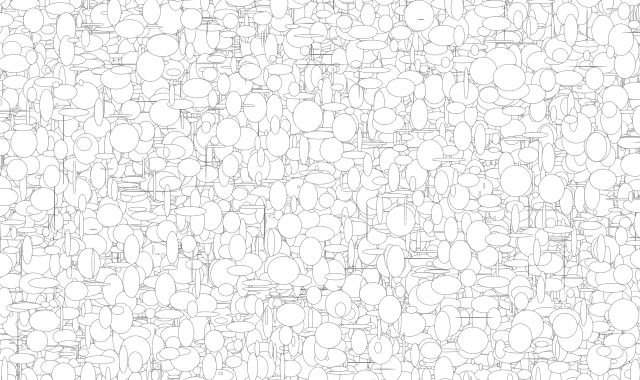
Reproduce this pattern procedurally as a WebGL 2 fragment shader.

```glsl
#version 300 es
precision highp float;
// Draws a dense heap of white, finely outlined, axis-aligned ellipses.

// Lengths are fractions of the canvas height.
#define MAX_DIAMETER 0.086
#define CELL_SIZE 0.092
#define LINE_WIDTH 0.00056
#define EDGE_SOFTNESS 0.7
#define LAYERS 40
#define SEED 17u
#define PAPER vec3(1.0)
#define INK vec3(0.02)

uniform vec2 u_resolution;
out vec4 fragColor;

// Integer hash giving four values from 0 to 1
vec4 hash4(ivec2 cell, int layer) {
    uvec4 v = uvec4(uvec2(cell + 4096), uint(layer), SEED);
    v = v * 1664525u + 1013904223u;
    v += v.yzxy * v.wxyz;
    v ^= v >> 16u;
    v += v.yzxy * v.wxyz;
    return vec4(v >> 8u) / 16777216.0;
}

// Approximate signed distance, bounded by the inner radius
float ellipseDistance(vec2 p, vec2 radii) {
    float scaled = length(p / radii);
    float slope = length(p / (radii * radii));
    float d = scaled * (scaled - 1.0) / max(slope, 1e-6);
    return max(d, -min(radii.x, radii.y));
}

// Share of a softened pixel covered by a fine line
float lineCoverage(float d, float softness) {
    float halfWidth = 0.5 * LINE_WIDTH;
    return smoothstep(-softness, softness, d + halfWidth)
         - smoothstep(-softness, softness, d - halfWidth);
}

// Paints one ellipse over the colour below it
vec3 paintEllipse(vec3 below, vec2 p, vec2 radii, float softness) {
    float d = ellipseDistance(p, radii);
    if (d > softness + LINE_WIDTH) return below;

    float fill = 1.0 - smoothstep(-softness, softness, d);
    vec3 color = mix(below, PAPER, fill);

    // The opposite rim darkens slivers thinner than a pixel
    float oppositeRim = d + 2.0 * min(radii.x, radii.y);
    float outline = lineCoverage(d, softness) + lineCoverage(oppositeRim, softness);
    return mix(color, INK, min(outline, 1.0));
}

void main() {
    vec2 position = gl_FragCoord.xy / u_resolution.y;
    float softness = EDGE_SOFTNESS / u_resolution.y;
    vec3 color = PAPER;

    // Shifted grids stacked from bottom to top, one ellipse per cell
    for (int layer = 0; layer < LAYERS; layer++) {
        vec2 shift = hash4(ivec2(-1000), layer).xy;
        vec2 grid = position / CELL_SIZE + shift;
        ivec2 corner = ivec2(floor(grid - 0.5));

        for (int y = 0; y <= 1; y++) {
            for (int x = 0; x <= 1; x++) {
                ivec2 cell = corner + ivec2(x, y);
                vec4 random = hash4(cell, layer);
                vec2 offset = (grid - vec2(cell) - random.xy) * CELL_SIZE;
                vec2 radii = 0.5 * MAX_DIAMETER * max(random.zw, 0.004);
                color = paintEllipse(color, offset, radii, softness);
            }
        }
    }
    fragColor = vec4(color, 1.0);
}
```
